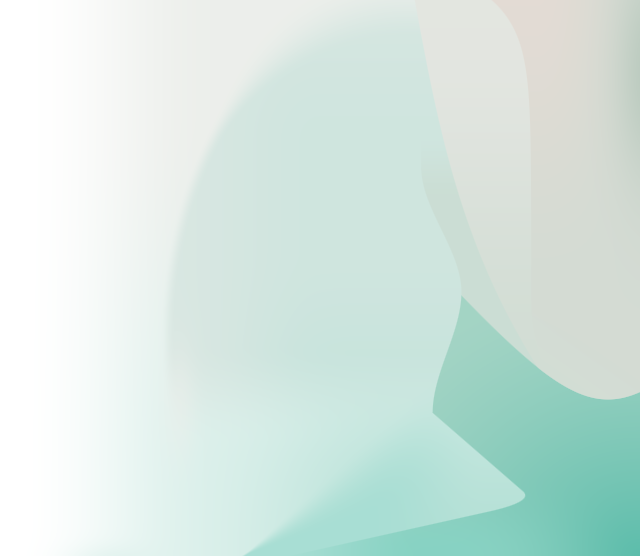
Reproduce this background procedurally as a Shadertoy shader.

```glsl
const vec3 WHITE = vec3(1.0);
const vec3 MIST_LOW = vec3(0.86, 0.94, 0.92);
const vec3 MIST_HIGH = vec3(0.925, 0.935, 0.92);
const vec3 LAGOON = vec3(0.71, 0.88, 0.84);
const vec3 SHOAL = vec3(0.66, 0.87, 0.83);
const vec3 ARCH_RIM = vec3(0.85, 0.905, 0.885);
const vec3 ARCH_CORE = vec3(0.812, 0.897, 0.872);
const vec3 GREEN_PALE = vec3(0.64, 0.83, 0.77);
const vec3 GREEN_DEEP = vec3(0.36, 0.74, 0.67);
const vec3 AQUA = vec3(0.53, 0.825, 0.765);
const vec3 SAGE = vec3(0.795, 0.868, 0.83);
const vec3 VEIL_HIGH = vec3(0.89, 0.90, 0.88);
const vec3 VEIL_LOW = vec3(0.825, 0.867, 0.833);
const vec3 BLUSH = vec3(0.89, 0.86, 0.83);
const vec3 STONE = vec3(0.83, 0.858, 0.828);
const vec3 MOSS = vec3(0.71, 0.78, 0.73);

const vec2 ARCH_CENTER = vec2(0.638, 0.398);
const vec2 ARCH_RADIUS = vec2(0.378, 0.602);
const float NOTCH_HEIGHT = 0.2575;
const float NOTCH_X = 0.676;
const float TIP_ROUNDING = 0.09;

// Antialiased mask, 1 where d is positive
float inside(float d) {
    return clamp(0.5 + d / max(fwidth(d), 1e-5), 0.0, 1.0);
}

float glow(vec2 p, vec2 center, vec2 radius) {
    vec2 q = (p - center) / radius;
    return exp(-dot(q, q));
}

float smoothMin(float a, float b, float k) {
    float h = max(k - abs(a - b), 0.0) / k;
    return min(a, b) - 0.25 * h * h * k;
}

// Right boundary of the pale body: wavy waist above, pointed fin below
float bodyEdge(float y) {
    float waist = y > 0.475
        ? mix(0.721, 0.658, smoothstep(0.475, 0.70, y))
        : mix(NOTCH_X, 0.721, smoothstep(NOTCH_HEIGHT, 0.475, y));
    float finTop = NOTCH_X + NOTCH_HEIGHT - y;
    float finBottom = 0.651 + 3.9 * (y - 0.051);
    return y > NOTCH_HEIGHT ? waist : smoothMin(finTop, finBottom, TIP_ROUNDING);
}

// Lower boundary of the hanging veil
float veilBottom(float x) {
    return 0.2816 + 1.35 * (length(vec2(x - 0.95, 0.12)) - 0.12);
}

float veilLeft(float y) {
    float s = 1.0 - y;
    return 0.648 + 0.16 * s + 0.30 * s * s * s;
}

float foldEdge(float y) {
    float s = 1.0 - y;
    return 0.83 - 0.062 * exp(-16.0 * s) + 0.02 * smoothstep(0.55, 0.70, s);
}

vec3 greenColor(vec2 p) {
    float depth = clamp(1.0 - length(p - vec2(1.0, 0.0)) / 0.5, 0.0, 1.0);
    vec3 c = mix(GREEN_PALE, GREEN_DEEP, pow(depth, 1.3));
    float floorGlow = (1.0 - smoothstep(0.0, 0.15, p.y)) * (1.0 - smoothstep(0.70, 0.98, p.x));
    c = mix(c, AQUA, floorGlow);
    return mix(c, SHOAL, 1.0 - smoothstep(0.42, 0.66, p.x));
}

vec3 bodyColor(vec2 p) {
    // Mist fading in from the white left side
    vec3 mist = mix(MIST_LOW, MIST_HIGH, smoothstep(0.1, 0.8, p.y));
    vec3 c = mix(WHITE, mist, smoothstep(0.03, 0.34, p.x));
    c = mix(c, LAGOON, smoothstep(0.28, 0.66, p.x) * (1.0 - smoothstep(0.02, 0.5, p.y)));

    // Large arch with a softer crown and a dissolving base
    float rim = length((p - ARCH_CENTER) / ARCH_RADIUS) - 1.0;
    float blur = 0.035 + 0.10 * smoothstep(0.75, 1.0, p.y);
    float arch = 1.0 - smoothstep(-blur, blur * 0.7, rim);
    vec3 archColor = mix(ARCH_RIM, ARCH_CORE, smoothstep(0.25, 0.5, p.x));
    archColor = mix(archColor, ARCH_RIM, 0.6 * smoothstep(0.75, 1.0, p.y));
    archColor = mix(archColor, LAGOON, 0.35 * (1.0 - smoothstep(0.28, 0.55, p.y))
                    * smoothstep(0.32, 0.55, p.x));
    c = mix(c, archColor, arch * smoothstep(0.20, 0.38, p.y));

    // Faint warm streak and low green spot
    c = mix(c, MIST_HIGH, 0.5 * glow(p, vec2(0.28, 0.28), vec2(0.025, 0.10)));
    c = mix(c, MIST_LOW, 0.6 * glow(p, vec2(0.18, -0.01), vec2(0.07, 0.03)));

    // Shoal: crisp at the bottom, softening toward the fin
    float bank = 0.75 * (p.x - 0.38) - p.y;
    float spread = 0.003 + 0.35 * max(p.x - 0.39, 0.0);
    return mix(c, SHOAL, smoothstep(-spread, spread, bank) * (1.0 - smoothstep(0.58, 0.76, p.x)));
}

vec3 veilColor(vec2 p) {
    vec3 outer = mix(VEIL_LOW, VEIL_HIGH, smoothstep(0.36, 0.95, p.y));
    vec3 inner = mix(STONE, BLUSH, smoothstep(0.45, 1.05, p.y) * (1.0 - smoothstep(0.84, 1.02, p.x)));
    inner = mix(inner, MOSS, 0.85 * glow(p, vec2(1.02, 0.87), vec2(0.055, 0.19)));
    float fold = inside(p.x - foldEdge(p.y));
    return mix(outer, inner, fold * smoothstep(0.34, 0.48, p.y + 0.8 * max(p.x - 0.83, 0.0)));
}

void mainImage(out vec4 fragColor, in vec2 fragCoord) {
    vec2 p = fragCoord / iResolution.xy;
    vec3 body = bodyColor(p);
    float aboveVeil = inside(p.y - veilBottom(p.x));

    // Layers from back to front
    vec3 color = greenColor(p);
    color = mix(color, mix(SAGE, body, smoothstep(0.64, 0.76, p.y)), aboveVeil);
    color = mix(color, body, inside(bodyEdge(p.y) - p.x));
    float veil = inside(p.x - veilLeft(p.y)) * aboveVeil;
    color = mix(color, veilColor(p), veil);

    fragColor = vec4(color, 1.0);
}
```
